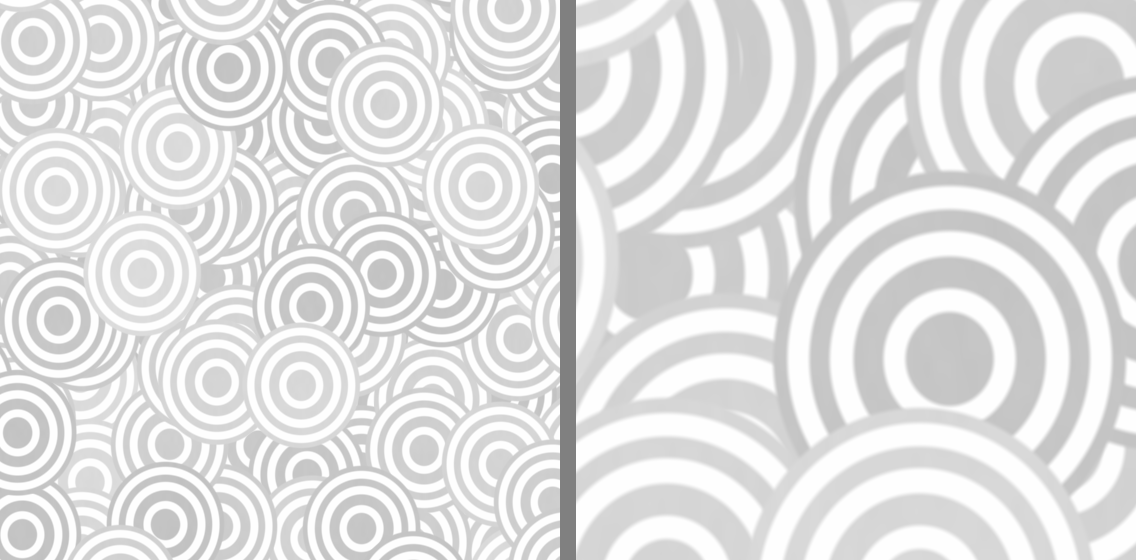
Left, the full canvas; right, a detail of the centre.
This pattern is drawn by a WebGL 2 fragment shader. Its source:

```glsl
#version 300 es
precision highp float;
// Overlapping target discs: pale grey rings on white, stacked in random order.

uniform vec2 u_resolution;
out vec4 fragColor;

const float CELL = 0.12;                     // one disc per grid cell
const float JITTER = 0.84;                   // wander of a disc inside its cell
const vec2 DISC_RADII = vec2(0.105, 0.112);  // must stay below CELL
const float SOFTNESS = 0.0018;               // half width of an edge
const vec3 PAPER = vec3(0.995);
const float DARK_TONE = 0.765;
const float LIGHT_TONE = 0.865;
const float MOTTLE = 0.022;                  // faint uneven wash in the grey
const float SEED = 7.0;
const int MAX_LAYERS = 9;

// Radii where grey and white alternate, from the dot outwards (rim = 1)
const float RING_EDGES[6] = float[6](0.25, 0.375, 0.545, 0.68, 0.795, 0.92);

uint scramble(uint v) {
    uint state = v * 747796405u + 2891336453u;
    uint word = ((state >> ((state >> 28u) + 4u)) ^ state) * 277803737u;
    return (word >> 22u) ^ word;
}

float hash(vec2 cell, float channel) {
    ivec2 c = ivec2(floor(cell)) + 4096;
    uint h = scramble(uint(c.x) + scramble(uint(c.y) + scramble(uint(channel + SEED))));
    return float(h >> 8u) / 16777216.0;
}

float valueNoise(vec2 p) {
    vec2 i = floor(p);
    vec2 f = smoothstep(0.0, 1.0, p - i);
    float low = mix(hash(i, 20.0), hash(i + vec2(1, 0), 20.0), f.x);
    float high = mix(hash(i + vec2(0, 1), 20.0), hash(i + vec2(1, 1), 20.0), f.x);
    return mix(low, high, f.y);
}

// Distance from the disc centre, 1 at the rim
float discRadius(vec2 p, vec2 cell) {
    vec2 offset = (vec2(hash(cell, 1.0), hash(cell, 2.0)) - 0.5) * JITTER;
    vec2 centre = (cell + 0.5 + offset) * CELL;
    return length((p - centre) / DISC_RADII);
}

// Share of grey ink at radius r
float ringInk(float r, float soft) {
    float ink = 1.0;
    float direction = -1.0;
    for (int i = 0; i < 6; i++) {
        ink += direction * smoothstep(-soft, soft, r - RING_EDGES[i]);
        direction = -direction;
    }
    return ink;
}

vec3 discColour(vec2 p, vec2 cell, float r, float soft) {
    float pick = hash(cell, 4.0);
    float tone = mix(DARK_TONE, LIGHT_TONE, pow(pick, 1.4));
    // Vertically drawn out grain over a broader wash
    float grain = valueNoise(p * vec2(150.0, 70.0) + 31.0 * pick);
    float wash = valueNoise(p * 22.0 + 57.0 * pick);
    tone += MOTTLE * (0.5 * grain + 0.5 * wash - 0.5);
    return mix(PAPER, vec3(tone), ringInk(r, soft));
}

void main() {
    vec2 p = gl_FragCoord.xy / u_resolution.y;
    vec2 home = floor(p / CELL);
    float soft = max(SOFTNESS, 0.75 / u_resolution.y) / DISC_RADII.x;

    // Blend the discs over this point from the topmost down
    vec3 colour = vec3(0.0);
    float uncovered = 1.0;
    float ceiling = 2.0;
    for (int layer = 0; layer < MAX_LAYERS; layer++) {
        float topHeight = -1.0;
        float topRadius = 0.0;
        vec2 topCell = home;
        for (int y = -1; y <= 1; y++) {
            for (int x = -1; x <= 1; x++) {
                vec2 cell = home + vec2(x, y);
                float height = hash(cell, 3.0);
                float r = discRadius(p, cell);
                if (r < 1.0 + soft && height < ceiling && height > topHeight) {
                    topHeight = height;
                    topRadius = r;
                    topCell = cell;
                }
            }
        }
        if (topHeight < 0.0) break;
        float cover = 1.0 - smoothstep(-soft, soft, topRadius - 1.0);
        colour += uncovered * cover * discColour(p, topCell, topRadius, soft);
        uncovered *= 1.0 - cover;
        if (uncovered < 0.002) break;
        ceiling = topHeight;
    }
    fragColor = vec4(colour + uncovered * PAPER, 1.0);
}
```
